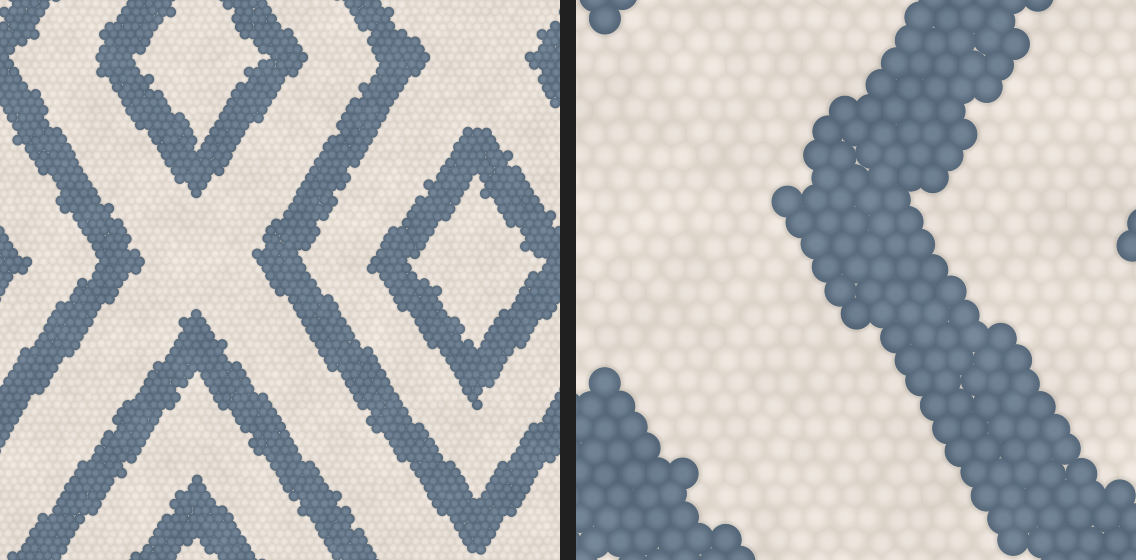
Left: the whole. Right: its middle third, enlarged.
A WebGL 1 fragment shader for this pattern:

```glsl
precision highp float;

uniform vec2 u_resolution;

// Weave: stitches across and down (even row count keeps the stagger seamless)
const float COLS = 64.0;
const float ROWS = 74.0;
const float JITTER = 0.22;
const float LOOP_RADIUS = 0.61;

// Motif, in canvas widths
const vec2 MOTIF_CENTER = vec2(0.352, 0.896);
const float SLOPE = 0.75;
const float WAIST_SLOPE = 0.65;
const float WAIST_DROP = 0.358;
const float SHOULDER = 0.371;
const float SECOND_DROP = 0.365;
const float DIAMOND_RADIUS = 0.154;
const float HALF_BAND = 0.038;

// Irregularity
const float WOBBLE = 0.018;
const float WOBBLE_FREQ = 26.0;
const float FRAY = 0.006;
const float BLOTCH_FREQ = 14.0;
const float BLOTCH = 0.03;
const float TONE_SPREAD = 0.022;

const vec3 CREAM_SEAM = vec3(0.865, 0.833, 0.790);
const vec3 CREAM_TOP = vec3(0.928, 0.898, 0.867);
const vec3 BLUE_SEAM = vec3(0.340, 0.412, 0.482);
const vec3 BLUE_TOP = vec3(0.440, 0.512, 0.582);

vec2 hash2(vec2 p) {
  vec2 k = vec2(dot(p, vec2(127.1, 311.7)), dot(p, vec2(269.5, 183.3)));
  return fract(sin(k) * 43758.5);
}

float cornerGradient(vec2 cell, vec2 offset, float period) {
  float angle = 6.2832 * hash2(mod(cell, period) + 7.0).x;
  return dot(vec2(cos(angle), sin(angle)), offset);
}

// Gradient noise that wraps over the unit square
float tileNoise(vec2 uv, float period) {
  vec2 p = uv * period;
  vec2 i = floor(p);
  vec2 f = p - i;
  vec2 w = f * f * f * (f * (f * 6.0 - 15.0) + 10.0);
  vec2 e = vec2(1.0, 0.0);
  float low = mix(cornerGradient(i, f, period),
                  cornerGradient(i + e.xy, f - e.xy, period), w.x);
  float high = mix(cornerGradient(i + e.yx, f - e.yx, period),
                   cornerGradient(i + 1.0, f - 1.0, period), w.x);
  return mix(low, high, w.y);
}

float wrapCentered(float x) {
  return fract(x + 0.5) - 0.5;
}

// Horizontal position of the zigzag at a given drop below the motif center
float zigzag(float drop) {
  return SHOULDER + SLOPE * (min(drop, 0.0) + max(drop - WAIST_DROP, 0.0))
       - WAIST_SLOPE * clamp(drop, 0.0, WAIST_DROP);
}

float diamondRing(float x, float y) {
  return abs(x + SLOPE * abs(wrapCentered(y)) - DIAMOND_RADIUS);
}

// Signed distance along x to the blue bands, negative inside
float bandDistance(vec2 uv) {
  float x = abs(wrapCentered(uv.x - MOTIF_CENTER.x));
  float drop = fract(MOTIF_CENTER.y - uv.y);
  float zig = min(abs(x - zigzag(drop)), abs(x - zigzag(drop - 1.0)));
  float rings = min(diamondRing(x, drop), diamondRing(0.5 - x, drop - SECOND_DROP));
  return min(zig, rings) - HALF_BAND;
}

void main() {
  vec2 uv = gl_FragCoord.xy / u_resolution;
  vec2 grid = uv * vec2(COLS, ROWS);
  float pixel = COLS / u_resolution.x;

  // Nearest stitch of each colour: x is distance, y is tone
  vec2 cream = vec2(9.0, 0.5);
  vec2 blue = vec2(9.0, 0.5);
  for (int j = -2; j <= 2; j++) {
    float row = floor(grid.y) + float(j);
    float stagger = 0.5 * mod(row, 2.0);
    for (int i = -1; i <= 1; i++) {
      float col = floor(grid.x - stagger) + float(i);
      vec2 rnd = hash2(mod(vec2(col, row), vec2(COLS, ROWS)));
      vec2 center = vec2(col + stagger, row) + 0.5 + JITTER * (rnd - 0.5);
      vec2 home = center / vec2(COLS, ROWS);
      vec2 delta = (grid - center) * vec2(1.0, COLS / ROWS);
      vec2 stitch = vec2(length(delta), fract(rnd.x * 7.0 + rnd.y * 13.0));
      float edge = bandDistance(home) + WOBBLE * tileNoise(home, WOBBLE_FREQ)
                 + FRAY * (rnd.y - 0.5);
      if (edge < 0.0) {
        if (stitch.x < blue.x) blue = stitch;
      } else if (stitch.x < cream.x) {
        cream = stitch;
      }
    }
  }

  // Rounded stitches, lighter on top
  float blotch = BLOTCH * tileNoise(uv, BLOTCH_FREQ);
  float creamLift = 1.0 - smoothstep(0.12, 0.60, cream.x);
  float blueLift = 1.0 - smoothstep(0.14, 0.60, blue.x);
  vec3 ground = mix(CREAM_SEAM, CREAM_TOP, creamLift) + TONE_SPREAD * (cream.y - 0.5);
  vec3 figure = mix(BLUE_SEAM, BLUE_TOP, blueLift) + TONE_SPREAD * (blue.y - 0.5);

  // Blue loops lie over the ground and shade it slightly
  ground *= 1.0 - 0.08 * (1.0 - smoothstep(LOOP_RADIUS, LOOP_RADIUS + 0.2, blue.x));
  float cover = 1.0 - smoothstep(LOOP_RADIUS - 0.6 * pixel, LOOP_RADIUS + 0.6 * pixel, blue.x);
  gl_FragColor = vec4(mix(ground, figure, cover) + blotch, 1.0);
}
```
